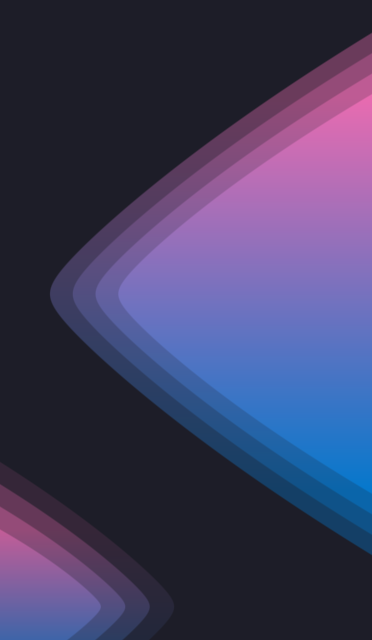
This background is drawn by a Shadertoy shader. Its source:

```glsl
#define BACKDROP vec3(0.113, 0.113, 0.155)
#define PINK vec3(0.91, 0.42, 0.69)
#define BLUE vec3(0.02, 0.47, 0.80)
#define LAYERS 4
#define TIP_ROUNDING 0.0312
#define FLANK_SLOPE 0.98
#define FLANK_BEND 0.80

// Distance behind the tip at which the flank reaches height h
float flank(float h) {
    float rounded = length(vec2(FLANK_SLOPE * h, TIP_ROUNDING)) - TIP_ROUNDING;
    return rounded + FLANK_BEND * h * h;
}

// Nested arrowheads, outermost first; facing is -1 (left) or 1 (right).
// size and opacity hold the outermost and innermost values.
vec3 arrowhead(vec3 base, vec2 p, vec2 tip, float facing, float spacing,
               vec2 size, vec2 opacity, float gradientReach) {
    vec2 q = p - tip;
    float ramp = clamp(0.5 - 0.5 * q.y / gradientReach, 0.0, 1.0);
    vec3 tint = mix(PINK, BLUE, ramp);
    float alpha = 0.0;

    for (int i = 0; i < LAYERS; i++) {
        float t = float(i) / float(LAYERS - 1);
        float scale = mix(size.x, size.y, t);
        float depth = -facing * q.x - spacing * float(i);
        float edge = depth - scale * flank(q.y / scale);
        float soft = 0.75 * fwidth(edge);
        alpha = mix(alpha, mix(opacity.x, opacity.y, t),
                    smoothstep(-soft, soft, edge));
    }
    return mix(base, tint, alpha);
}

void mainImage(out vec4 fragColor, in vec2 fragCoord) {
    vec2 p = fragCoord / iResolution.y;
    vec3 color = BACKDROP;

    // Large bright form entering from the right
    color = arrowhead(color, p, vec2(0.0781, 0.5407), -1.0, 0.0356,
                      vec2(1.0, 0.7), vec2(0.38, 1.0), 0.307);

    // Small faded form in the lower left corner
    color = arrowhead(color, p, vec2(0.2721, 0.052), 1.0, 0.0382,
                      vec2(0.6, 0.25), vec2(0.12, 0.82), 0.12);

    fragColor = vec4(color, 1.0);
}
```
